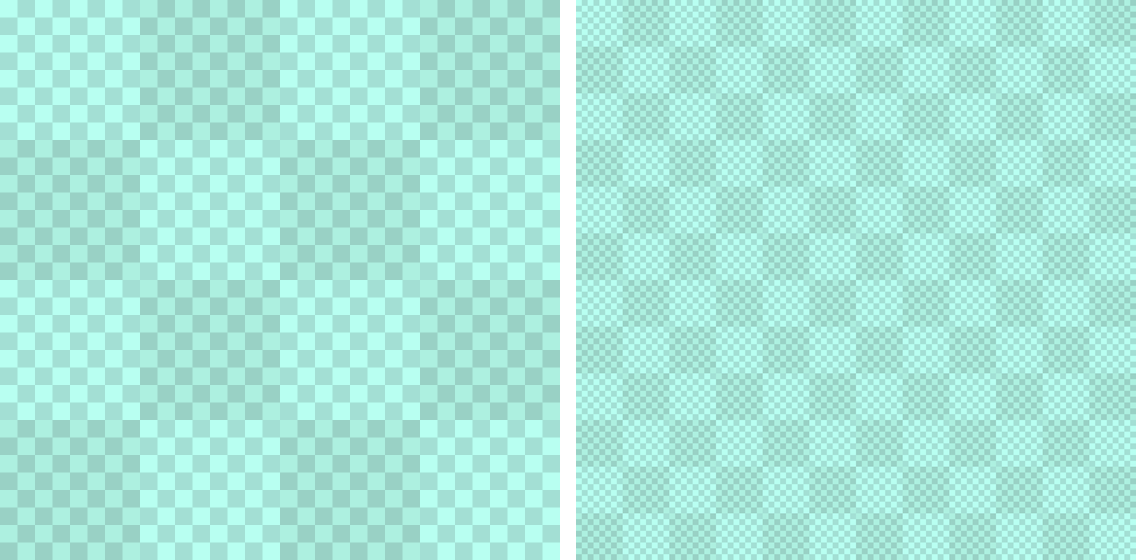
Left, the tile; right, the same tile 3 across and 3 down.
A Shadertoy shader for this pattern:

```glsl
// Two nested checkerboards in pale mint: a fine 32 x 32 board of light and
// dark squares, shaded by a coarse 4 x 4 board that dims every other block.
// Each board is the product of two antialiased square waves, so it tiles.

const float FINE_CELLS = 32.0;
const float COARSE_CELLS = 4.0;

const vec3 LIGHT_MINT = vec3(0.720, 1.000, 0.945);
const vec3 DARK_MINT = vec3(0.640, 0.873, 0.830);
const vec3 BLOCK_SHADE = vec3(0.940, 0.940, 0.930);

// Alternates +1 and -1 per unit cell, with edges softened over one pixel.
vec2 squareWave(vec2 p, vec2 pixelSize) {
    vec2 edgeDistance = 0.5 - abs(fract(p) - 0.5);
    vec2 side = 1.0 - 2.0 * mod(floor(p), 2.0);
    return side * clamp(edgeDistance / (0.5 * pixelSize), 0.0, 1.0);
}

// Checkerboard coverage: 1 on even squares, 0 on odd ones.
float checker(vec2 uv, vec2 pixelSize, float cells) {
    vec2 wave = squareWave(uv * cells, pixelSize * cells);
    return 0.5 + 0.5 * wave.x * wave.y;
}

void mainImage(out vec4 fragColor, in vec2 fragCoord) {
    vec2 pixelSize = 1.0 / iResolution.xy;
    vec2 uv = fragCoord * pixelSize;
    uv.y = 1.0 - uv.y; // count squares from the top left corner

    // Fine squares
    vec3 color = mix(DARK_MINT, LIGHT_MINT, checker(uv, pixelSize, FINE_CELLS));

    // Coarse blocks
    color *= mix(BLOCK_SHADE, vec3(1.0), checker(uv, pixelSize, COARSE_CELLS));

    fragColor = vec4(color, 1.0);
}
```
